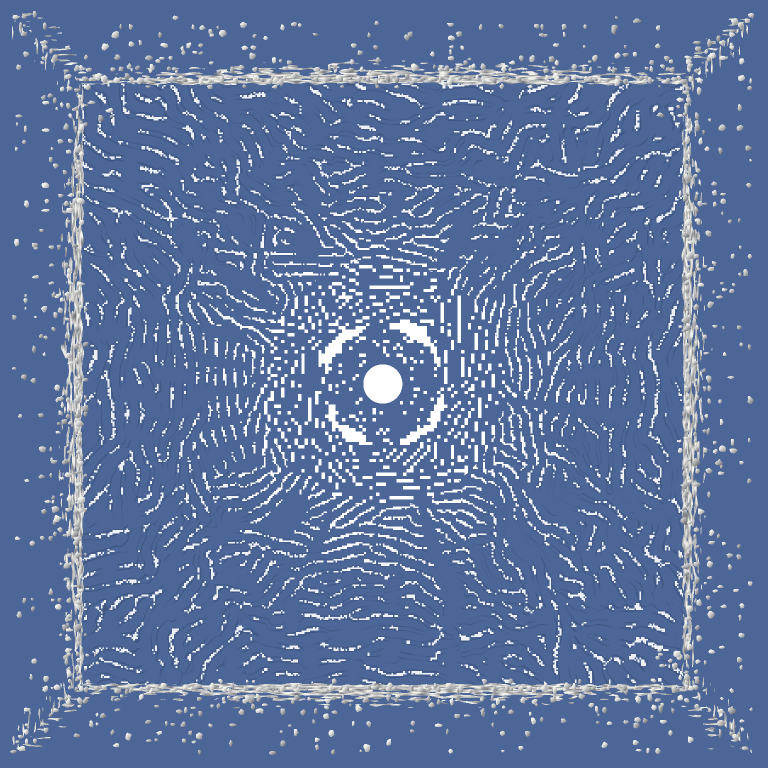
Write a Shadertoy shader that draws this background.

```glsl
// Draws broken white ripples around a disc, boxed in by a frame of pale pebbles on blue.

const vec3 BLUE = vec3(0.294, 0.400, 0.592);
const vec3 OUTLINE = vec3(0.19, 0.25, 0.39);
const vec3 WHITE = vec3(1.0);
const vec3 STONE_DARK = vec3(0.36, 0.37, 0.40);
const vec3 STONE_LIGHT = vec3(0.95, 0.95, 0.93);
const vec2 CENTRE = vec2(0.4985, 0.5);
const float FRAME_HALF = 0.391;     // half side of the inner square
const float FRAME_DEPTH = 0.021;
const float SCATTER_DEPTH = 0.092;  // reach of the pebbles beyond the frame
const float DISC_RADIUS = 0.0255;
const float RING_RADIUS = 0.073;
const float CORE_RADIUS = 0.16;     // coarse blocks inside, fine ones outside
const float BLOCK = 1.0 / 226.0;
const float KERNEL_CELL = 0.036;
const float TAU = 6.283185;
const int SAMPLES = 2;              // antialiasing samples per axis

float hash(vec2 p) {
    vec3 q = fract(p.xyx * 0.1031);
    q += dot(q, q.yzx + 33.33);
    return fract((q.x + q.y) * q.z);
}

vec2 hash2(vec2 p) { return vec2(hash(p), hash(p + 57.3)); }

float cornerDot(vec2 cell, vec2 offset) {
    float a = TAU * hash(cell);
    return dot(vec2(cos(a), sin(a)), offset);
}

float gradientNoise(vec2 p) {
    vec2 i = floor(p), f = fract(p), u = f * f * (3.0 - 2.0 * f);
    vec2 e = vec2(1.0, 0.0);
    return mix(mix(cornerDot(i, f), cornerDot(i + e.xy, f - e.xy), u.x),
               mix(cornerDot(i + e.yx, f - e.yx), cornerDot(i + 1.0, f - 1.0), u.x), u.y);
}

float squareRadius(vec2 p) { return max(abs(p.x), abs(p.y)); }

// Phasor noise: local waves, finer toward the middle, blended into one ripple
float ripples(vec2 p) {
    vec2 home = floor(p / KERNEL_CELL), sum = vec2(0.0);
    for (int y = -1; y <= 1; y++)
    for (int x = -1; x <= 1; x++) {
        vec2 id = home + vec2(x, y);
        vec2 c = (id + 0.5 + 0.5 * (hash2(id + 150.0) - 0.5)) * KERNEL_CELL;
        vec2 d = p - c;
        float r = length(c), theta = atan(c.y, c.x);
        float w = max(0.0, 1.0 - dot(d, d) / (1.56 * KERNEL_CELL * KERNEL_CELL));
        float jitter = 0.6 + 1.6 * abs(sin(2.0 * theta));
        float angle = (r < 0.14 ? theta : -theta) + jitter * (hash(id + 209.7) - 0.5);
        float spacing = 0.0075 + 0.030 * r;
        float phase = TAU * (dot(d, vec2(cos(angle), sin(angle))) / spacing + hash(id + 331.1));
        sum += w * w * vec2(cos(phase), sin(phase));
    }
    return sum.x / max(length(sum), 0.001);
}

// Disc, broken ring and ripples inside the frame
vec3 interior(vec2 p) {
    float block = length(p) < CORE_RADIUS ? BLOCK : BLOCK * 0.5;
    vec2 id = floor(p / block), q = (id + 0.5) * block;
    float r = length(q), diagonal = sin(2.0 * atan(q.y, q.x) - 0.1);
    float grain = hash(id + 400.0);
    if (length(p) < DISC_RADIUS) return WHITE;

    float ring = RING_RADIUS + 0.007 * abs(diagonal) + 0.012 * gradientNoise(q * 45.0);
    float arc = 0.0055 * smoothstep(0.25, 0.9, abs(diagonal));
    if (abs(r - ring) < arc) return WHITE;
    if (r < ring + 0.004) return r > 0.034 && grain < 0.14 ? WHITE : BLUE;

    float core = 1.0 - smoothstep(0.14, 0.3, r);
    float crest = ripples(q);
    float gate = gradientNoise(q * mix(38.0, 70.0, core) + 80.0);
    float level = mix(0.95, 0.74, core) - 0.35 * gate + mix(0.45, 0.4, core) * (grain - 0.5);
    float open = mix(-0.05, -0.3, core);
    if (crest > level && gate > open) return mix(BLUE, WHITE, mix(0.9, 1.0, core));
    // Thin dark rims trace both flanks of the crests
    float rim = 1.0 - smoothstep(0.1, 0.3, abs(ripples(p) - 0.5));
    rim *= smoothstep(0.13, 0.25, r) * smoothstep(-0.3, 0.0, gate);
    return mix(BLUE, OUTLINE, 0.42 * rim);
}

// Streaks lying along each side, with loose ones on the diagonals
vec4 frameStreaks(vec2 p) {
    bool upright = abs(p.x) > abs(p.y);
    float along = upright ? p.y : p.x, across = upright ? p.x : p.y;
    float depth = abs(across) - FRAME_HALF;
    float side = (upright ? 40.0 : 0.0) + 17.0 * sign(across);
    float n = gradientNoise(vec2(along * 55.0 + side, depth * 280.0));
    float ends = along * along / (FRAME_HALF * FRAME_HALF);
    float ragged = 0.004 * gradientNoise(vec2(along * 70.0, side + 0.5));
    float band = n + 0.56 - 0.66 * depth / FRAME_DEPTH - 0.46 * ends;
    float corner = n - 0.2 - 10.0 * max(0.0, abs(across) - abs(along) - 0.012);
    float cover = depth < SCATTER_DEPTH ? max(band, corner) : -1.0;
    float tone = 0.68 + 1.0 * gradientNoise(vec2(along * 85.0, depth * 500.0 + side));
    return vec4(mix(STONE_DARK, STONE_LIGHT, clamp(tone, 0.0, 1.0)),
                step(ragged, depth) * step(0.0, cover));
}

// One shaded, uneven pebble per occupied cell, thinning out away from the frame
vec4 pebbles(vec2 p, float cell, float seed) {
    vec2 id = floor(p / cell) + 100.0, rnd = hash2(id + seed);
    vec2 c = (id - 99.5 + 0.4 * (rnd - 0.5)) * cell;
    float depth = squareRadius(c) - FRAME_HALF;
    float diagonal = abs(abs(c.x) - abs(c.y));
    float chance = 0.06 + 0.6 * exp(-max(depth, 0.0) / 0.021)
                 + 0.25 * (1.0 - smoothstep(0.0, 0.035, diagonal));
    if (depth < -0.004) chance = depth > -0.04 && min(abs(c.x), abs(c.y)) > 0.345 ? 0.15 : -1.0;
    if (depth > SCATTER_DEPTH || hash(id + seed + 13.0) > chance) return vec4(0.0);
    vec2 size = cell * mix(vec2(0.13), vec2(0.33), hash2(id + seed + 5.0));
    vec2 q = (p - c) / size;
    float uneven = length(q) + 0.6 * gradientNoise(q * 0.9 + 9.0 * rnd);
    float light = 0.66 + 0.5 * dot(q, vec2(-0.5, 0.5)) + 0.4 * (rnd.x - 0.5);
    return vec4(mix(STONE_DARK, STONE_LIGHT, clamp(light, 0.0, 1.0)), step(uneven, 1.0));
}

vec3 scene(vec2 p) {
    vec3 color = squareRadius(p) < FRAME_HALF ? interior(p) : BLUE;
    vec4 streaks = frameStreaks(p);
    color = mix(color, streaks.rgb, streaks.a);
    for (int i = 0; i < 3; i++) {
        vec4 stone = pebbles(p, 0.0115 + 0.002 * float(i), 23.0 * float(i + 1));
        color = mix(color, stone.rgb, stone.a);
    }
    return color;
}

void mainImage(out vec4 fragColor, in vec2 fragCoord) {
    vec3 color = vec3(0.0);
    for (int i = 0; i < SAMPLES * SAMPLES; i++) {
        vec2 offset = (vec2(i % SAMPLES, i / SAMPLES) + 0.5) / float(SAMPLES) - 0.5;
        color += scene((fragCoord + offset) / iResolution.xy - CENTRE);
    }
    fragColor = vec4(color / float(SAMPLES * SAMPLES), 1.0);
}
```
